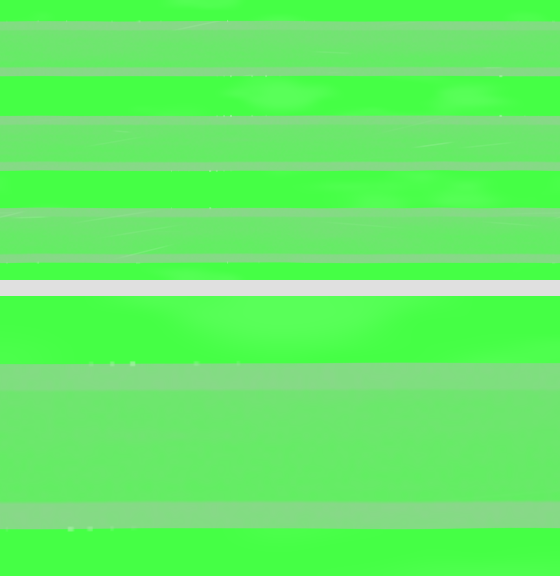
Top, the full canvas; bottom, a detail of the centre.
Give the GLSL for this pattern, as a Shadertoy shader.

```glsl
// Three horizontal green panels with greyed borders and faint scuffs on a bright green ground.

const float ROWS = 3.0;
const float PANEL_HALF = 0.294;   // half heights, in row units
const float INNER_HALF = 0.199;
const int SCRATCHES = 36;

const vec3 GROUND = vec3(0.27, 1.00, 0.27);
const vec3 GROUND_PALE = vec3(0.35, 1.00, 0.35);
const vec3 BORDER = vec3(0.53, 0.85, 0.53);
const vec3 BORDER_SOFT = vec3(0.50, 0.87, 0.50);
const vec3 FACE_LOW = vec3(0.39, 0.93, 0.39);
const vec3 FACE_HIGH = vec3(0.45, 0.89, 0.45);
const vec3 SCUFF = vec3(0.66, 0.95, 0.66);

float hash(vec2 p) {
    vec3 q = fract(vec3(p.xyx) * 0.1031);
    q += dot(q, q.yzx + 33.33);
    return fract((q.x + q.y) * q.z);
}

// Value noise that wraps after a whole number of cells.
float wrapNoise(vec2 uv, vec2 cells, float seed) {
    vec2 p = uv * cells;
    vec2 i = floor(p);
    vec2 f = fract(p);
    f = f * f * (3.0 - 2.0 * f);
    vec2 a = mod(i, cells) + seed;
    vec2 b = mod(i + 1.0, cells) + seed;
    return mix(mix(hash(a), hash(vec2(b.x, a.y)), f.x),
               mix(hash(vec2(a.x, b.y)), hash(b), f.x), f.y);
}

float cloudNoise(vec2 uv, vec2 cells, float seed) {
    return 0.6 * wrapNoise(uv, cells, seed)
         + 0.3 * wrapNoise(uv, cells * 2.0, seed + 17.0)
         + 0.1 * wrapNoise(uv, cells * 4.0, seed + 41.0);
}

float bandMask(float y, float halfHeight, float blur) {
    return 1.0 - smoothstep(-blur, blur, abs(y) - halfHeight);
}

// Fine tapered strokes, each measured to its nearest wrapped copy.
float scratches(vec2 uv, float aspect, float pixel) {
    float mark = 0.0;
    for (int k = 0; k < SCRATCHES; k++) {
        float id = float(k);
        vec2 center = vec2(hash(vec2(id, 3.0)), hash(vec2(id, 11.0)));
        vec2 d = (fract(uv - center + 0.5) - 0.5) * vec2(aspect, 1.0);
        float slope = mix(-0.08, 0.28, hash(vec2(id, 23.0)));
        float reach = mix(0.03, 0.20, hash(vec2(id, 37.0)));
        float line = 1.0 - smoothstep(0.0005, 0.0015 + pixel, abs(d.y - slope * d.x));
        float taper = 1.0 - smoothstep(0.3, 1.0, abs(d.x) / reach);
        mark = max(mark, line * taper * hash(vec2(id, 51.0)));
    }
    return mark;
}

void mainImage(out vec4 fragColor, in vec2 fragCoord) {
    vec2 uv = fragCoord / iResolution.xy;
    float aspect = iResolution.x / iResolution.y;
    float pixel = 1.0 / iResolution.y;
    float blur = 0.75 * ROWS * pixel;

    // Row coordinate with a slight offset and uneven edges.
    float row = floor(uv.y * ROWS);
    float center = 0.474 - 0.009 * cos((row - 1.0) * 2.0944);
    float wobble = 0.010 * (wrapNoise(uv, vec2(14.0, ROWS), 5.0) - 0.5);
    float y = fract(uv.y * ROWS) - center + wobble;
    float panel = bandMask(y, PANEL_HALF, blur);
    float inner = bandMask(y, INNER_HALF, blur + 0.006);

    // Ground with soft pale patches.
    float patches = cloudNoise(uv, vec2(6.0, 9.0), 60.0);
    vec3 color = mix(GROUND, GROUND_PALE, smoothstep(0.52, 0.85, patches));

    // Border strips and the shaded face between them.
    float grain = wrapNoise(uv, vec2(256.0, 128.0), 90.0) - 0.5;
    float streaks = wrapNoise(uv, vec2(7.0, 84.0), 130.0) - 0.5;
    vec3 border = mix(BORDER, BORDER_SOFT, smoothstep(0.35, 0.75, patches));
    float height = (y + INNER_HALF) / (2.0 * INNER_HALF);
    float shade = height + 0.9 * (cloudNoise(uv, vec2(5.0, 12.0), 170.0) - 0.5);
    vec3 face = mix(FACE_LOW, FACE_HIGH, clamp(shade + 0.3 * streaks, 0.0, 1.0));
    color = mix(color, mix(border, face, inner), panel);
    color += panel * grain * vec3(0.018, -0.010, 0.018);

    // Scuffs on the panels and chips along their edges.
    color = mix(color, SCUFF, 0.32 * panel * scratches(uv, aspect, pixel));
    float chips = smoothstep(0.80, 0.95, wrapNoise(uv, vec2(160.0, ROWS), 210.0))
                * smoothstep(0.50, 0.75, wrapNoise(uv, vec2(9.0, ROWS), 240.0));
    float rim = 1.0 - smoothstep(0.004, 0.010 + blur, abs(abs(y) - PANEL_HALF));
    color = mix(color, SCUFF, 0.7 * rim * chips);

    fragColor = vec4(clamp(color, 0.0, 1.0), 1.0);
}
```
